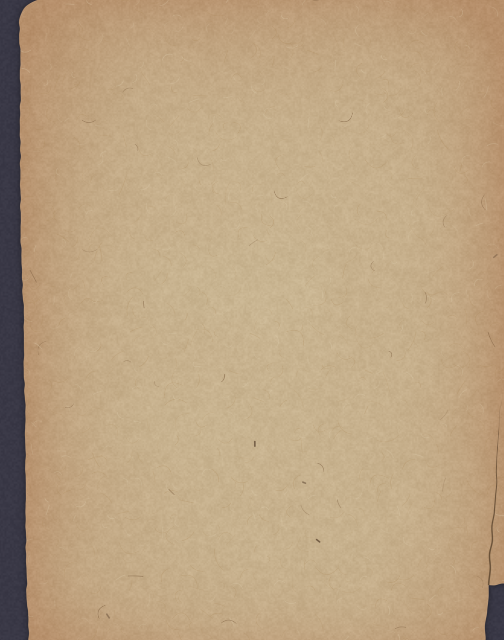
Give the GLSL for this texture, as a Shadertoy shader.

```glsl
const vec3 PAPER_CORE = vec3(0.787, 0.708, 0.568);
const vec3 PAPER_EDGE = vec3(0.722, 0.575, 0.432);
const vec3 BACKING = vec3(0.225, 0.220, 0.275);
const vec3 FIBRE_TAN = vec3(0.67, 0.53, 0.34);
const vec3 FIBRE_DARK = vec3(0.45, 0.33, 0.21);
const vec3 FIBRE_PALE = vec3(0.87, 0.81, 0.69);
const vec3 SPECK = vec3(0.30, 0.21, 0.14);

float hash(vec2 p) {
    vec3 q = fract(p.xyx * 0.1031);
    q += dot(q, q.yzx + 33.33);
    return fract((q.x + q.y) * q.z);
}

float noise(vec2 p) {
    vec2 i = floor(p), f = fract(p);
    f = f * f * (3.0 - 2.0 * f);
    float low = mix(hash(i), hash(i + vec2(1, 0)), f.x);
    float high = mix(hash(i + vec2(0, 1)), hash(i + vec2(1, 1)), f.x);
    return mix(low, high, f.y);
}

float cover(float dist, float soft) {
    return 1.0 - smoothstep(-soft, soft, dist);
}

// Curved strands, at most one per grid cell, with random place and direction
float fibres(vec2 p, float cell, float density, float halfLen, float width,
             float bend, float seed, float soft) {
    vec2 home = floor(p / cell);
    float result = 0.0;
    for (int j = -1; j <= 1; j++) {
        for (int i = -1; i <= 1; i++) {
            vec2 id = home + vec2(i, j);
            vec2 key = id + seed;
            if (hash(key) > density) continue;
            vec2 centre = (id + vec2(hash(key + 17.3), hash(key + 41.7))) * cell;
            float angle = 3.1416 * hash(key + 63.1);
            float len = halfLen * mix(0.4, 1.0, hash(key + 88.9));
            vec2 dir = vec2(cos(angle), sin(angle));
            vec2 q = p - centre;
            q = vec2(dot(q, dir), dot(q, vec2(-dir.y, dir.x)));
            q.y += bend * (hash(key + 121.7) - 0.5) * q.x * q.x / len;
            float dist = length(vec2(max(abs(q.x) - len, 0.0), q.y)) - width;
            float strength = mix(0.35, 1.0, hash(key + 150.3));
            result = max(result, strength * cover(dist, soft));
        }
    }
    return result;
}

float roundedCorner(vec2 q, float radius) {
    q += radius;
    return length(max(q, 0.0)) + min(max(q.x, q.y), 0.0) - radius;
}

// Browning that fades inward from each side
float ageing(vec2 p, float left, float aspect) {
    float sides = exp(-max(p.x - left, 0.0) / 0.095) + exp(-(aspect - p.x) / 0.085);
    float ends = 0.85 * exp(-(1.0 - p.y) / 0.10) + 0.5 * exp(-p.y / 0.06);
    float blotch = 0.12 * (noise(p * 9.0) - 0.5);
    return clamp(sides + ends * (1.0 - 0.5 * min(sides, 1.0)) + blotch, 0.0, 1.1);
}

vec3 paperColor(vec2 p, float age, float soft) {
    vec3 color = mix(PAPER_CORE, PAPER_EDGE, age);

    // Pulp grain, coarse to fine
    float grain = 0.020 * (noise(p * 70.0) - 0.5)
                + 0.026 * (noise(p * 190.0 + 31.0) - 0.5)
                + 0.034 * (noise(p * 420.0 + 77.0) - 0.5);
    color += grain * vec3(0.9, 1.0, 1.1);

    // Strands and specks
    float tan1 = fibres(p, 0.030, 0.55, 0.012, 0.0005, 1.6, 11.0, soft);
    float tan2 = fibres(p, 0.044, 0.40, 0.018, 0.0005, 1.8, 211.0, soft);
    float pale = fibres(p, 0.034, 0.50, 0.009, 0.0006, 1.2, 331.0, soft);
    float dark = fibres(p, 0.075, 0.22, 0.012, 0.0005, 1.2, 457.0, soft);
    float speck = fibres(p, 0.110, 0.10, 0.0035, 0.0012, 0.0, 523.0, soft);
    color = mix(color, FIBRE_TAN, 0.30 * max(tan1, tan2));
    color = mix(color, FIBRE_PALE, 0.35 * pale);
    color = mix(color, FIBRE_DARK, 0.60 * dark);
    return mix(color, SPECK, 0.75 * speck);
}

void mainImage(out vec4 fragColor, in vec2 fragCoord) {
    vec2 p = fragCoord / iResolution.y;
    float aspect = iResolution.x / iResolution.y;
    float soft = max(0.7 / iResolution.y, 0.0007);

    // Worn left side and torn right side
    float wear = 0.004 * (noise(vec2(p.y * 14.0, 3.0)) - 0.5)
               + 0.002 * (noise(vec2(p.y * 90.0, 8.0)) - 0.5);
    float left = 0.044 - 0.016 * p.y + wear;
    float tear = aspect - 0.029 + 0.065 * p.y
               + 0.005 * (noise(vec2(p.y * 45.0, 19.0)) - 0.5);
    float flapBase = 0.088 + 0.006 * (noise(vec2(p.x * 70.0, 27.0)) - 0.5);
    float sheet = roundedCorner(vec2(left - p.x, p.y - 1.002), 0.042);
    float shape = max(sheet, min(p.x - tear, flapBase - p.y));

    vec3 paper = paperColor(p, ageing(p, left, aspect), soft);
    paper += 0.03 * cover(abs(shape) - 0.001, soft);

    // Crack between sheet and flap, closing towards the top
    float opening = 1.0 - smoothstep(0.09, 0.44, p.y);
    float crack = cover(abs(p.x - tear) - 0.0012 * opening, soft);
    crack *= step(flapBase, p.y) * smoothstep(0.0, 0.35, opening);
    paper = mix(paper, FIBRE_DARK * 0.7, 0.75 * crack);

    vec3 backing = BACKING + 0.030 * (noise(p * 350.0) - 0.5);
    backing *= 1.0 - 0.25 * exp(-max(shape, 0.0) / 0.004);
    fragColor = vec4(mix(backing, paper, cover(shape, soft)), 1.0);
}
```
